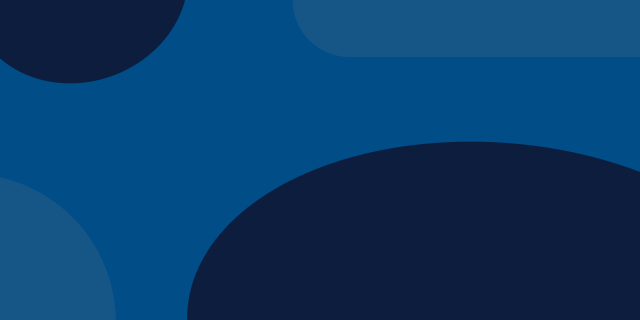
Reproduce this background procedurally as a Shadertoy shader.

```glsl
#define BLUE vec3(0.0, 0.302, 0.533)
#define NAVY vec3(0.047, 0.114, 0.239)
#define PALE_BLUE vec3(0.088, 0.337, 0.531)
#define TOP_CENTER vec2(0.2474, 1.0464)
#define TOP_RADII vec2(0.3448, 0.3018)
#define TOP_TILT 0.34
#define HILL_CENTER vec2(1.548, -0.044)
#define HILL_RADII vec2(0.9651, 0.5982)
#define HILL_TILT -0.0812
#define DISC vec3(-0.1016, -0.0065, 0.4635)
#define PILL_START vec2(1.0925, 1.0)
#define PILL_RADIUS 0.178

// Approximate signed distance to a tilted ellipse
float ellipseDistance(vec2 p, vec2 center, vec2 radii, float tilt) {
    float c = cos(tilt), s = sin(tilt);
    p -= center;
    p = vec2(c * p.x + s * p.y, c * p.y - s * p.x);
    float k = length(p / radii);
    return k * (k - 1.0) / max(length(p / (radii * radii)), 1e-4);
}

// Signed distance to a horizontal bar with a round left end, open to the right
float pillDistance(vec2 p, vec2 start, float radius) {
    p -= start;
    return length(vec2(min(p.x, 0.0), p.y)) - radius;
}

// Coverage of a shape, softened over one pixel
float coverage(float dist) {
    return clamp(0.5 - dist * iResolution.y, 0.0, 1.0);
}

void mainImage(out vec4 fragColor, in vec2 fragCoord) {
    vec2 p = fragCoord / iResolution.y;
    vec3 color = BLUE;

    // Pale shapes: lower left disc and upper right pill
    float pale = min(length(p - DISC.xy) - DISC.z,
                     pillDistance(p, PILL_START, PILL_RADIUS));
    color = mix(color, PALE_BLUE, coverage(pale));

    // Dark ellipses: upper left and lower right
    float dark = min(ellipseDistance(p, TOP_CENTER, TOP_RADII, TOP_TILT),
                     ellipseDistance(p, HILL_CENTER, HILL_RADII, HILL_TILT));
    color = mix(color, NAVY, coverage(dark));

    fragColor = vec4(color, 1.0);
}
```
